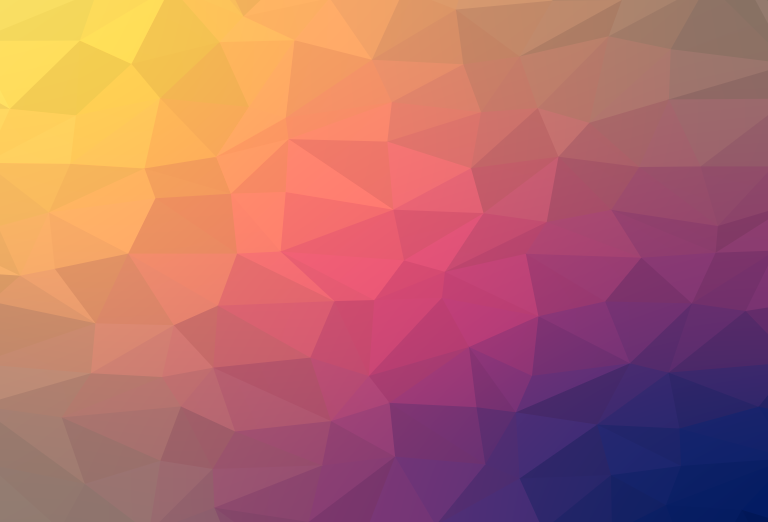
Give the GLSL for this background, as a WebGL 1 fragment shader.

```glsl
precision highp float;
uniform vec2 u_resolution;

#define GRID vec2(10.0, 10.0)
#define JITTER 0.37
#define BLEND_SHARPNESS 28.0
#define FACE_CONTRAST 0.055
#define FACE_GRADIENT 0.3

float hash(vec2 p) {
  return fract(sin(dot(p, vec2(127.1, 311.7))) * 43758.5);
}

float cross2(vec2 a, vec2 b) {
  return a.x * b.y - a.y * b.x;
}

// Adds one colour stop to a normalised Gaussian blend
void addStop(inout vec4 blend, vec2 offset, vec3 colour) {
  blend += vec4(colour, 1.0) * exp(-BLEND_SHARPNESS * dot(offset, offset));
}

// Smooth colour field: yellow to navy, with taupe in the other two corners
vec3 colourField(vec2 uv) {
  vec4 blend = vec4(0.0);
  // Yellow and orange
  addStop(blend, uv - vec2(0.00, 1.00), vec3(1.00, 0.91, 0.45));
  addStop(blend, uv - vec2(0.17, 0.86), vec3(1.00, 0.87, 0.26));
  addStop(blend, uv - vec2(0.42, 0.96), vec3(1.00, 0.68, 0.40));
  addStop(blend, uv - vec2(0.02, 0.64), vec3(1.00, 0.78, 0.38));
  addStop(blend, uv - vec2(0.28, 0.63), vec3(1.00, 0.65, 0.36));
  addStop(blend, uv - vec2(0.46, 0.71), vec3(1.00, 0.52, 0.42));
  addStop(blend, uv - vec2(0.11, 0.43), vec3(0.96, 0.61, 0.42));
  // Upper right taupe
  addStop(blend, uv - vec2(0.70, 0.95), vec3(0.74, 0.56, 0.42));
  addStop(blend, uv - vec2(1.00, 0.95), vec3(0.53, 0.47, 0.41));
  addStop(blend, uv - vec2(0.68, 0.73), vec3(0.81, 0.46, 0.42));
  addStop(blend, uv - vec2(0.92, 0.76), vec3(0.57, 0.40, 0.39));
  // Pink and magenta
  addStop(blend, uv - vec2(0.48, 0.55), vec3(1.00, 0.30, 0.46));
  addStop(blend, uv - vec2(0.35, 0.38), vec3(0.87, 0.39, 0.44));
  addStop(blend, uv - vec2(0.55, 0.38), vec3(0.82, 0.20, 0.47));
  addStop(blend, uv - vec2(0.70, 0.53), vec3(0.68, 0.24, 0.45));
  addStop(blend, uv - vec2(0.95, 0.56), vec3(0.54, 0.19, 0.42));
  // Lower left taupe
  addStop(blend, uv - vec2(0.00, 0.24), vec3(0.63, 0.52, 0.46));
  addStop(blend, uv - vec2(0.25, 0.22), vec3(0.66, 0.41, 0.42));
  addStop(blend, uv - vec2(0.08, 0.00), vec3(0.52, 0.46, 0.42));
  // Purple and navy
  addStop(blend, uv - vec2(0.45, 0.10), vec3(0.51, 0.20, 0.44));
  addStop(blend, uv - vec2(0.86, 0.37), vec3(0.35, 0.17, 0.44));
  addStop(blend, uv - vec2(0.68, 0.14), vec3(0.25, 0.17, 0.45));
  addStop(blend, uv - vec2(0.87, 0.12), vec3(0.00, 0.14, 0.42));
  addStop(blend, uv - vec2(1.00, 0.00), vec3(0.00, 0.08, 0.34));
  return blend.rgb / blend.a;
}

// Jittered mesh vertex, in units of the canvas height
vec2 meshVertex(vec2 node, float aspect) {
  vec2 shift = vec2(hash(node), hash(node + 57.3)) * 2.0 - 1.0;
  return (node + JITTER * shift) / GRID * vec2(aspect, 1.0);
}

// Signed distance to an edge, positive on its left
float edgeDistance(vec2 p, vec2 a, vec2 b) {
  return cross2(b - a, p - a) / length(b - a);
}

// Adds a shaded face, weighted by its pixel coverage
void addFace(inout vec4 sum, vec2 p, vec2 a, vec2 b, vec2 c, float aspect) {
  float inside = min(edgeDistance(p, a, b),
                     min(edgeDistance(p, b, c), edgeDistance(p, c, a)));
  float coverage = clamp(inside * u_resolution.y + 0.5, 0.0, 1.0);
  if (coverage > 0.0) {
    vec2 centre = (a + b + c) / 3.0;
    vec2 samplePos = mix(centre, p, FACE_GRADIENT) / vec2(aspect, 1.0);
    float light = 1.0 + FACE_CONTRAST * (2.0 * hash(centre * 7.0) - 1.0);
    sum += vec4(colourField(samplePos) * light, 1.0) * coverage;
  }
}

void main() {
  float aspect = u_resolution.x / u_resolution.y;
  vec2 p = gl_FragCoord.xy / u_resolution.y;
  vec2 cell = floor(gl_FragCoord.xy / u_resolution * GRID);
  vec4 sum = vec4(0.0);

  // Neighbouring quads, each cut along its better diagonal
  for (int j = -1; j <= 1; j++) {
    for (int i = -1; i <= 1; i++) {
      vec2 node = cell + vec2(float(i), float(j));
      vec2 a = meshVertex(node, aspect);
      vec2 b = meshVertex(node + vec2(1.0, 0.0), aspect);
      vec2 c = meshVertex(node + vec2(1.0, 1.0), aspect);
      vec2 d = meshVertex(node + vec2(0.0, 1.0), aspect);
      float cutAC = min(cross2(b - a, c - a), cross2(c - a, d - a));
      float cutBD = min(cross2(b - a, d - a), cross2(c - b, d - b));
      if (cutAC > cutBD) {
        addFace(sum, p, a, b, c, aspect);
        addFace(sum, p, a, c, d, aspect);
      } else {
        addFace(sum, p, a, b, d, aspect);
        addFace(sum, p, b, c, d, aspect);
      }
    }
  }

  gl_FragColor = vec4(clamp(sum.rgb / max(sum.a, 0.001), 0.0, 1.0), 1.0);
}
```
